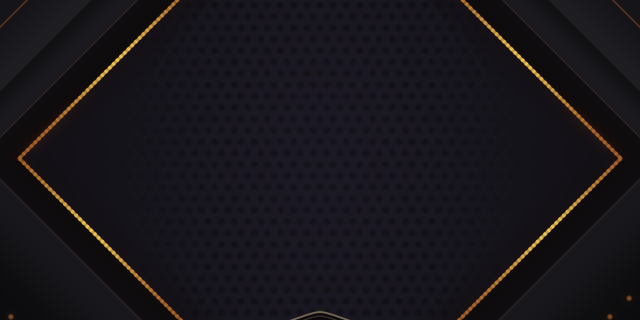
Write a Shadertoy shader that draws this background.

```glsl
// Dark luxury backdrop: gold beaded diamond frame over a dotted field, with layered corner panels.

// Layout, in units of the canvas height, centred on the frame
const float CENTRE_Y = 0.505;
const float FRAME = 0.940;         // |x| + |y| on the gold frame
const float PANEL = 1.065;         // inner edge of the corner panels
const float STEP = 1.210;          // second layer, upper corners
const float TRIM = 1.410;          // gold trim, upper corners
const float FRAME_HALF = 0.0058;
const float BEAD = 0.0165;
const float DOT_ROW = 0.0356;
const float DOT_COLUMN = 0.0411;
const float DOT_RADIUS = 0.0125;

// Palette
const vec3 FIELD_MID = vec3(0.108, 0.098, 0.140);
const vec3 FIELD_RIM = vec3(0.066, 0.058, 0.078);
const vec3 SHADOW = vec3(0.043, 0.036, 0.043);
const vec3 SLATE = vec3(0.102, 0.098, 0.116);
const vec3 EDGE = vec3(0.220, 0.180, 0.155);
const vec3 BRONZE = vec3(0.660, 0.370, 0.150);
const vec3 GOLD = vec3(0.960, 0.780, 0.320);
const vec3 PALE = vec3(0.500, 0.440, 0.360);

// Distance to the nearest point of a staggered lattice
float latticeDistance(vec2 p) {
    float row = floor(p.y / DOT_ROW + 0.5);
    float column = fract(p.x / DOT_COLUMN + 0.5 * mod(row, 2.0) + 0.5) - 0.5;
    return length(vec2(column * DOT_COLUMN, p.y - row * DOT_ROW));
}

// Antialiased coverage of a signed distance
float cover(float d, float px) {
    return 1.0 - smoothstep(-0.7 * px, 0.7 * px, d);
}

float stroke(float d, float halfWidth, float px) {
    return cover(abs(d) - halfWidth, px);
}

// Signed distance to a diamond of the given reach
float diamond(float reach, float size) {
    return (reach - size) * 0.70711;
}

void mainImage(out vec4 fragColor, in vec2 fragCoord) {
    float px = 1.0 / iResolution.y;
    vec2 p = (fragCoord - 0.5 * iResolution.xy) * px;
    p.y += 0.5 - CENTRE_Y;
    vec2 a = abs(p);
    float reach = a.x + a.y;
    float upper = smoothstep(-0.05, 0.05, p.y);
    float frame = diamond(reach, FRAME);
    float panel = diamond(reach, PANEL);
    float tier = diamond(reach, STEP);

    // Dotted field, fading towards the frame
    float light = exp(-dot(p * vec2(1.55, 1.1), p * vec2(1.55, 1.1)));
    vec3 col = mix(FIELD_RIM, FIELD_MID, light);
    float dots = 1.0 - smoothstep(0.005, DOT_RADIUS + 0.004, latticeDistance(p - vec2(0.0, 0.052)));
    col *= 1.0 - 0.27 * dots * smoothstep(0.72, 0.25, a.x);
    col = mix(col, FIELD_RIM * 0.9, 0.6 * smoothstep(-0.11, 0.0, frame));

    // Shadowed gap between the frame and the panels
    vec3 gap = mix(SHADOW, SHADOW * 1.4, smoothstep(0.0, 0.088, frame));
    col = mix(gap, col, cover(frame, px));

    // Corner panels with a second layer above
    vec3 lowerSlate = SLATE * mix(0.92, 0.42, smoothstep(0.02, 0.27, panel));
    vec3 upperSlate = SLATE * mix(1.0, 0.62, smoothstep(0.03, 0.102, panel));
    vec3 layer = SLATE * mix(1.16, 0.8, smoothstep(0.0, 0.15, tier));
    upperSlate = mix(layer, upperSlate, cover(tier, px));
    col = mix(mix(lowerSlate, upperSlate, upper), col, cover(panel, px));

    // Thin panel edges and corner trim
    col = mix(col, EDGE, 0.65 * stroke(panel, 0.0022, px));
    col = mix(col, EDGE, 0.22 * upper * stroke(tier, 0.002, px));
    col = mix(col, BRONZE, 0.5 * upper * stroke(diamond(reach, TRIM), 0.0022, px));

    // Gold frame: bright at mid-side, bronze at the tips, finely beaded
    float shine = exp(-pow((a.y - mix(0.23, 0.31, upper)) / 0.15, 2.0));
    vec3 metal = mix(BRONZE, GOLD, shine);
    float bead = 0.5 + 0.5 * cos(6.28318 * (a.x - a.y) * 0.70711 / BEAD);
    float tipGlow = exp(-pow((a.y - 0.08) / 0.10, 2.0));
    col += BRONZE * vec3(1.0, 0.6, 0.4) * (0.05 + 0.12 * tipGlow * upper) * exp(-abs(frame) / 0.018);
    col = mix(col, metal * (0.78 + 0.22 * bead), stroke(frame, FRAME_HALF * (0.8 + 0.2 * bead), px));

    // Pale double chevron rising from the bottom edge
    vec2 q = vec2(sqrt(a.x * a.x + 0.0004), p.y + CENTRE_Y);
    float chevron = (q.y + 0.36 * q.x - 0.032) * 0.941;
    col = mix(col, SHADOW, cover(chevron, px));
    col = mix(col, PALE, 0.9 * stroke(chevron, 0.0028, px));
    col = mix(col, PALE, 0.4 * stroke(chevron + 0.012, 0.0018, px));

    // Gold specks in the lower corners
    for (int i = 0; i < 3; i++) {
        float k = float(i);
        float side = i < 2 ? 1.0 : -1.0;
        vec2 speck = vec2(side * (0.966 - 0.060 * mod(k, 2.0)), i == 0 ? 0.068 : 0.010);
        float d = length(vec2(p.x, q.y) - speck);
        col = mix(col, BRONZE, 0.65 * cover(d - 0.0075, 2.0 * px));
        col += BRONZE * 0.08 * exp(-d / 0.015);
    }

    fragColor = vec4(col, 1.0);
}
```
